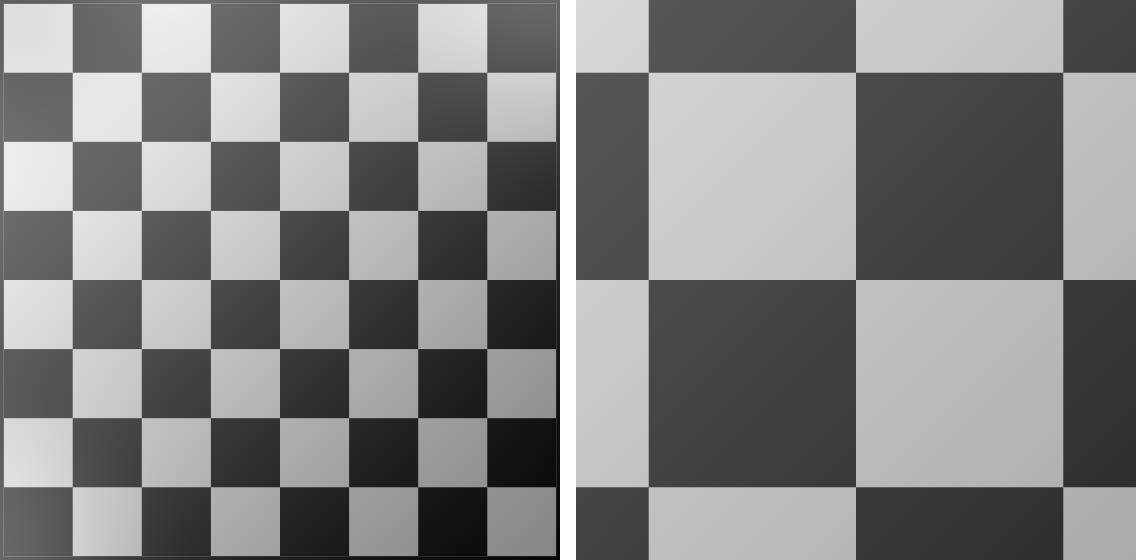
Left, the full canvas; right, a detail of the centre.
Write a Shadertoy shader that draws this pattern.

```glsl
// Checkerboard of eight by eight squares in a thin dark frame, lit diagonally.

const float SQUARES = 8.0;         // squares across and down
const float FRAME = 0.0065;        // frame width, canvas units
const float DARK_TONE = 0.53;      // dark squares at the lit end
const float LIGHT_LIFT = 0.50;     // how much brighter light squares are
const float FALLOFF = 0.54;        // brightness lost along the diagonal
const float CORNER_RADIUS = 0.20;  // reach of the corner shading
const float TOP_LEFT_DIM = 0.15;
const float SIDE_GLOW = 0.14;      // top right and bottom left corners
const float BOTTOM_RIGHT_GLOW = 0.03;

// Soft spot around a corner, 1 at its centre
float cornerSpot(vec2 uv, vec2 corner) {
    vec2 d = (uv - corner) / CORNER_RADIUS;
    return exp(-dot(d, d));
}

// Brightness of the dark ground across the canvas
float groundShade(vec2 uv) {
    float diagonal = 0.5 * (uv.x + 1.0 - uv.y);
    float shade = DARK_TONE - FALLOFF * diagonal;
    shade -= TOP_LEFT_DIM * cornerSpot(uv, vec2(0.0, 1.0));
    shade += SIDE_GLOW * (cornerSpot(uv, vec2(1.0)) + cornerSpot(uv, vec2(0.0)));
    shade += BOTTOM_RIGHT_GLOW * cornerSpot(uv, vec2(1.0, 0.0));
    return shade;
}

// 1 on light squares, 0 on dark ones, with edges one pixel wide
float checker(vec2 cell, vec2 pixel) {
    vec2 edge = 0.5 - abs(mod(cell + 0.5, 2.0) - 1.0);
    vec2 side = clamp(2.0 * edge / pixel, -1.0, 1.0);
    return 0.5 - 0.5 * side.x * side.y;
}

// 1 inside the board, 0 on the frame
float boardMask(vec2 cell, vec2 pixel) {
    vec2 inset = min(cell, SQUARES - cell);
    vec2 inside = clamp(inset / pixel + 0.5, 0.0, 1.0);
    return inside.x * inside.y;
}

void mainImage(out vec4 fragColor, in vec2 fragCoord) {
    vec2 uv = fragCoord / iResolution.xy;
    float scale = SQUARES / (1.0 - 2.0 * FRAME);
    vec2 cell = (uv - FRAME) * scale;
    vec2 pixel = scale / iResolution.xy;

    float light = checker(cell, pixel) * boardMask(cell, pixel);
    float tone = groundShade(uv) + LIGHT_LIFT * light;
    fragColor = vec4(vec3(clamp(tone, 0.0, 1.0)), 1.0);
}
```
